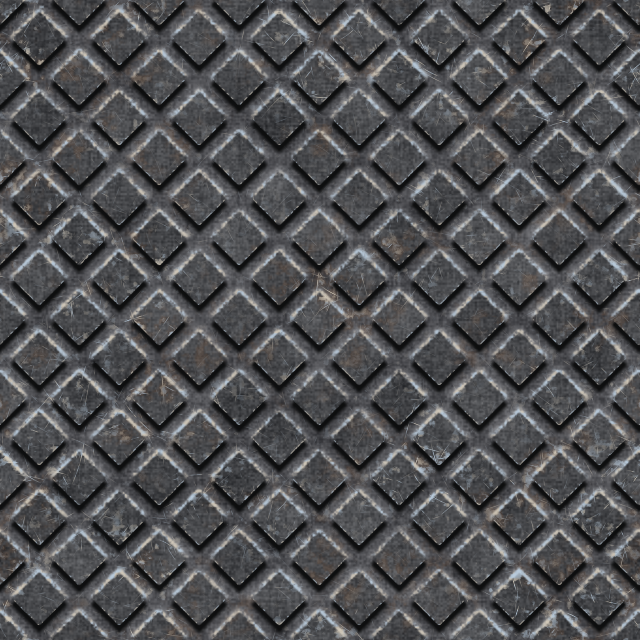
This texture is drawn by a Shadertoy shader. Its source:

```glsl
// Worn dark steel tread plate: raised rounded diamonds on a staggered lattice.
// Each diamond is a rotated box distance with a lit upper rim and a cast shadow;
// wrapping noise and random strokes add grain, rust, chips and scratches.

const float REPEATS = 8.0;                    // lattice cells across and down
const vec2  CENTRE_SHIFT = vec2(-0.01, 0.02); // in lattice cells
const float HALF_SIDE = 0.243;                // diamond size, in lattice cells
const float CORNER = 0.03;
const float SHADOW_DROP = 0.08;
const float GLOW_REACH = 0.11;
const float SCRATCH_WIDTH = 0.0011;           // in canvas units
const float WEAR = 0.8;
const float GRAIN = 0.11;
const vec3 FACE   = vec3(0.285, 0.290, 0.302);
const vec3 GROOVE = vec3(0.300, 0.302, 0.318);
const vec3 SHADOW = vec3(0.045, 0.048, 0.050);
const vec3 BARE   = vec3(0.78, 0.80, 0.81);
const vec3 RUST   = vec3(0.36, 0.27, 0.21);
const vec3 WARM   = vec3(1.06, 0.99, 0.90);
const vec3 COOL   = vec3(0.93, 1.00, 1.07);

float hash(vec2 p) {
    return fract(sin(dot(p, vec2(127.1, 311.7))) * 43758.5453);
}

// Value noise that wraps over the canvas
float noise(vec2 uv, vec2 cells, float seed) {
    vec2 p = uv * cells, i = floor(p), f = fract(p);
    f = f * f * (3.0 - 2.0 * f);
    vec2 a = mod(i, cells) + seed, b = mod(i + 1.0, cells) + seed;
    return mix(mix(hash(a), hash(vec2(b.x, a.y)), f.x),
               mix(hash(vec2(a.x, b.y)), hash(b), f.x), f.y);
}

float fbm(vec2 uv, float cells, float seed) {
    float sum = 0.0, amp = 0.5;
    for (int k = 0; k < 4; k++) {
        sum += amp * noise(uv, vec2(cells), seed + float(k) * 7.3);
        cells *= 2.0;
        amp *= 0.5;
    }
    return sum / 0.9375;
}

// Signed distance to a rounded diamond
float diamond(vec2 q) {
    vec2 r = abs(vec2(q.x + q.y, q.y - q.x)) * 0.70711 - HALF_SIDE + CORNER;
    return length(max(r, 0.0)) + min(max(r.x, r.y), 0.0) - CORNER;
}

// One random, slightly bent stroke per grid cell
float scratches(vec2 uv, float cells, float seed, float width) {
    vec2 p = uv * cells, base = floor(p);
    float best = 0.0;
    for (int j = -1; j <= 1; j++)
    for (int i = -1; i <= 1; i++) {
        vec2 cell = base + vec2(i, j);
        vec2 id = mod(cell, cells) + seed;
        vec2 r = p - cell - vec2(hash(id), hash(id + 17.3));
        float angle = 3.14159 * hash(id + 31.7);
        float reach = mix(0.2, 0.85, hash(id + 47.1));
        float c = cos(angle), s = sin(angle);
        r = vec2(c * r.x + s * r.y, c * r.y - s * r.x);
        r.y += (hash(id + 63.9) - 0.5) * 0.35 * r.x * r.x;
        float stroke = (1.0 - smoothstep(0.0, width * cells, abs(r.y)))
                     * (1.0 - smoothstep(reach * 0.4, reach, abs(r.x)));
        best = max(best, stroke * hash(id + 5.9));
    }
    return best;
}

void mainImage(out vec4 fragColor, in vec2 fragCoord) {
    vec2 uv = fragCoord / iResolution.xy;
    float pixel = 1.0 / iResolution.y;

    // Nearest diamond of the two interleaved lattices
    vec2 p = uv * REPEATS - CENTRE_SHIFT;
    vec2 q = fract(p) - 0.5;
    vec2 id = mod(floor(p), REPEATS);
    if (abs(q.x) + abs(q.y) > 0.5) {
        q = fract(p + 0.5) - 0.5;
        id = mod(floor(p + 0.5), REPEATS) + 0.5;
    }
    float d = diamond(q);
    float face = 1.0 - smoothstep(-pixel * REPEATS, pixel * REPEATS, d);
    float upper = smoothstep(-0.04, 0.08, q.y);

    // Surface noise
    float fine = noise(uv, vec2(300.0), 3.1);
    float chips = fbm(uv, 90.0, 11.7);
    float blotch = fbm(uv, 14.0, 23.9);
    float patches = smoothstep(0.35, 0.7, fbm(uv, 9.0, 41.3));
    float weave = noise(uv, vec2(48.0, 320.0), 5.7) + noise(uv, vec2(320.0, 48.0), 9.1) - 1.0;
    float grain = GRAIN * (fine - 0.5 + 0.6 * weave) + 0.14 * (blotch - 0.5);
    vec3 bare = BARE * mix(COOL, WARM, smoothstep(0.3, 0.7, noise(uv, vec2(120.0), 71.3)));

    // Groove floor: soft light below the upper rim, then the cast shadow
    float glow = 1.0 - smoothstep(0.0, GLOW_REACH, max(d, 0.0));
    vec3 groove = GROOVE + grain + 0.25 * glow * upper * (0.3 + chips);
    float shade = 1.0 - smoothstep(-0.025, 0.05, diamond(q + vec2(0.0, SHADOW_DROP)));
    groove = mix(groove, SHADOW, 0.97 * shade);

    // Diamond top, each with its own tone
    vec3 plate = FACE + grain + 0.05 * (hash(id + 2.7) - 0.5);
    vec3 color = mix(groove, plate, face);
    float lit = 1.0 - shade * (1.0 - face);

    // Rust stains
    float rust = smoothstep(0.5, 0.75, fbm(uv, 18.0, 57.7)) * smoothstep(0.35, 0.7, chips);
    color = mix(color, RUST, 0.5 * rust * lit);

    // Ragged bright rim above and a faint dotted edge below
    float rim = (1.0 - smoothstep(0.004, 0.04, abs(d - 0.012))) * upper;
    rim *= 0.1 + 0.9 * smoothstep(0.25, 0.75, 0.5 * fine + 0.5 * chips + 0.15 * patches);
    float dots = (1.0 - smoothstep(0.0, 0.014, abs(d + 0.006))) * (1.0 - upper);
    color = mix(color, bare, max(0.85 * rim, 0.55 * dots * smoothstep(0.4, 0.8, fine)));

    // Chips and scratches, stronger in patches and on some diamonds
    float width = max(SCRATCH_WIDTH, 0.9 * pixel), marks = 0.0;
    for (int k = 0; k < 3; k++)
        marks = max(marks, scratches(uv, 16.0 + 13.0 * float(k), 83.1 + 14.6 * float(k), width));
    marks *= smoothstep(0.25, 0.65, chips);
    float flakes = smoothstep(0.58, 0.78, chips) * (0.5 + 0.5 * exp(-20.0 * abs(d)));
    float amount = WEAR * (0.3 + 0.7 * patches) * mix(0.6, 1.2, hash(id + 8.3));
    color = mix(color, bare, clamp(amount * max(marks, flakes) * lit, 0.0, 1.0));

    fragColor = vec4(clamp(color, 0.0, 1.0), 1.0);
}
```
